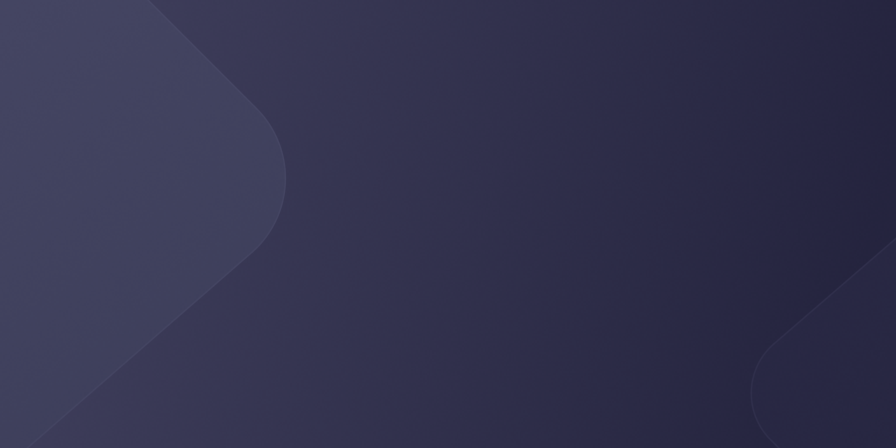
This background is drawn by a Shadertoy shader. Its source:

```glsl
const vec3 DUSK_LIGHT = vec3(0.250, 0.248, 0.362);
const vec3 DUSK_DARK = vec3(0.143, 0.141, 0.244);
const vec3 SLATE_LIGHT = vec3(0.268, 0.271, 0.385);
const vec3 SLATE_DARK = vec3(0.241, 0.246, 0.356);
const vec3 INDIGO_LIGHT = vec3(0.160, 0.158, 0.266);
const vec3 INDIGO_DARK = vec3(0.153, 0.151, 0.256);
const vec3 RIM_TINT = vec3(0.44, 0.43, 0.58);
const float GRAIN_ROWS = 256.0;
const float GRAIN_STRENGTH = 0.004;

float cross2(vec2 a, vec2 b) {
    return a.x * b.y - a.y * b.x;
}

float hash(vec2 cell) {
    vec3 q = fract(cell.xyx * 0.1031);
    q += dot(q, q.yzx + 33.33);
    return fract((q.x + q.y) * q.z);
}

// Signed distance to a rounded corner bounded by two outward unit normals,
// with the lower normal clockwise of the upper one
float roundedWedge(vec2 p, vec2 lower, vec2 upper, float radius) {
    bool facesArc = cross2(lower, p) > 0.0 && cross2(p, upper) > 0.0;
    float core = facesArc ? length(p) : max(dot(p, lower), dot(p, upper));
    return core - radius;
}

// Position along the line from a to b, limited to 0..1
float gradientAlong(vec2 p, vec2 a, vec2 b) {
    vec2 span = b - a;
    return clamp(dot(p - a, span) / dot(span, span), 0.0, 1.0);
}

// Fill a panel and add a faint bright rim
vec3 paintPanel(vec3 base, vec3 fill, float dist, float pixel, float rimAlpha) {
    float inside = 1.0 - smoothstep(-0.7 * pixel, 0.7 * pixel, dist);
    float rimWidth = max(0.0035, pixel);
    float rim = 1.0 - smoothstep(0.0, rimWidth, abs(dist + 0.0013));
    return mix(mix(base, fill, inside), RIM_TINT, rim * rimAlpha);
}

void mainImage(out vec4 fragColor, in vec2 fragCoord) {
    float pixel = 1.0 / iResolution.y;
    vec2 p = fragCoord * pixel;

    // Slanted backdrop gradient
    float slant = p.x - 0.26 * (p.y - 0.5);
    vec3 color = mix(DUSK_LIGHT, DUSK_DARK, clamp(slant / 1.95, 0.0, 1.0));

    // Large panel at the left
    float leftDist = roundedWedge(p - vec2(0.417, 0.602),
        vec2(0.657, -0.754), vec2(0.7071), 0.2214);
    float leftShade = gradientAlong(p, vec2(0.0, 1.0), vec2(0.60, 0.25));
    vec3 leftFill = mix(SLATE_LIGHT, SLATE_DARK, leftShade);
    color = paintPanel(color, leftFill, leftDist, pixel, 0.10);

    // Small panel at the lower right
    float rightDist = roundedWedge(p - vec2(1.823, 0.122),
        vec2(-0.654, 0.757), vec2(-0.7071), 0.1474);
    float rightShade = gradientAlong(p, vec2(1.68, 0.25), vec2(2.0, 0.0));
    vec3 rightFill = mix(INDIGO_LIGHT, INDIGO_DARK, rightShade);
    color = paintPanel(color, rightFill, rightDist, pixel, 0.10);

    // Subtle grain to soften colour banding
    color += (hash(floor(p * GRAIN_ROWS)) - 0.5) * GRAIN_STRENGTH;

    fragColor = vec4(color, 1.0);
}
```
